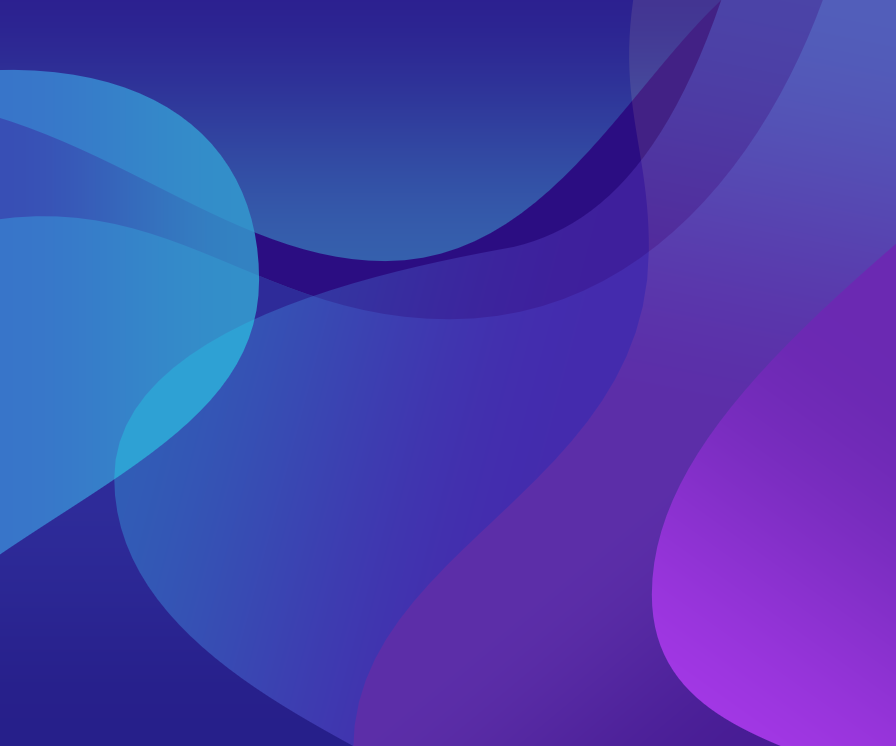
Write a Shadertoy shader that draws this background.

```glsl
// Overlapping translucent waves and blobs in navy, blue, cyan and violet.

// Distance from p to the segment ab
float segmentDistance(vec2 p, vec2 a, vec2 b) {
    vec2 ab = b - a, ap = p - a;
    return length(ap - ab * clamp(dot(ap, ab) / max(dot(ab, ab), 1e-9), 0.0, 1.0));
}

// Follows a cubic Bezier: edge.x keeps the nearest distance,
// edge.y flips sign whenever an upward ray from p crosses the curve
void trace(inout vec2 edge, vec2 p, vec2 a, vec2 b, vec2 c, vec2 d) {
    vec2 last = a;
    for (int i = 1; i <= 24; i++) {
        float t = float(i) / 24.0, s = 1.0 - t;
        vec2 next = s*s*s*a + 3.0*s*s*t*b + 3.0*s*t*t*c + t*t*t*d;
        edge.x = min(edge.x, segmentDistance(p, last, next));
        if ((last.x > p.x) != (next.x > p.x)) {
            float y = mix(last.y, next.y, (p.x - last.x) / (next.x - last.x));
            if (y > p.y) edge.y = -edge.y;
        }
        last = next;
    }
}

// Antialiased coverage of the region below a traced outline
float coverage(vec2 edge) {
    return clamp(0.5 - edge.x * edge.y * iResolution.y, 0.0, 1.0);
}

const vec2 START = vec2(9.0, 1.0);
const vec2 BEYOND = vec2(1.4, 1.6);

float belowUpperWave(vec2 p) {
    vec2 e = START, end = vec2(0.966, 1.0);
    trace(e, p, vec2(-0.01, 0.845), vec2(0.188, 0.786), vec2(0.336, 0.65), vec2(0.516, 0.65));
    trace(e, p, vec2(0.516, 0.65), vec2(0.727, 0.65), vec2(0.836, 0.878), end);
    trace(e, p, end, end, BEYOND, BEYOND);
    return coverage(e);
}

float belowLowerWave(vec2 p) {
    vec2 e = START, end = vec2(1.102, 1.0);
    trace(e, p, vec2(-0.01, 0.705), vec2(0.234, 0.742), vec2(0.352, 0.572), vec2(0.602, 0.572));
    trace(e, p, vec2(0.602, 0.572), vec2(0.867, 0.572), vec2(1.028, 0.797), end);
    trace(e, p, end, end, BEYOND, BEYOND);
    return coverage(e);
}

float blueSheet(vec2 p) {
    vec2 e = START, top = vec2(0.966, 1.0);
    trace(e, p, BEYOND, BEYOND, top, top);
    trace(e, p, top, vec2(0.891, 0.781), vec2(0.797, 0.695), vec2(0.688, 0.669));
    trace(e, p, vec2(0.688, 0.669), vec2(0.516, 0.638), vec2(0.153, 0.563), vec2(0.153, 0.359));
    trace(e, p, vec2(0.153, 0.359), vec2(0.153, 0.172), vec2(0.359, 0.063), vec2(0.482, -0.005));
    return coverage(e);
}

float violetSheet(vec2 p) {
    vec2 e = START, top = vec2(0.848, 1.0);
    trace(e, p, BEYOND, BEYOND, top, top);
    trace(e, p, top, vec2(0.828, 0.859), vec2(0.87, 0.797), vec2(0.869, 0.664));
    trace(e, p, vec2(0.869, 0.664), vec2(0.867, 0.344), vec2(0.473, 0.266), vec2(0.473, -0.005));
    return coverage(e);
}

float magentaBlob(vec2 p) {
    vec2 e = START;
    trace(e, p, vec2(1.25, 0.716), vec2(1.031, 0.531), vec2(0.873, 0.375), vec2(0.873, 0.203));
    trace(e, p, vec2(0.873, 0.203), vec2(0.873, 0.078), vec2(0.969, 0.031), vec2(1.06, -0.006));
    return coverage(e);
}

float cyanBlob(vec2 p) {
    vec2 e = START;
    trace(e, p, vec2(-0.01, 0.906), vec2(0.225, 0.914), vec2(0.347, 0.797), vec2(0.347, 0.625));
    trace(e, p, vec2(0.347, 0.625), vec2(0.347, 0.453), vec2(0.172, 0.375), vec2(-0.01, 0.25));
    return coverage(e);
}

void mainImage(out vec4 fragColor, in vec2 fragCoord) {
    vec2 p = fragCoord / iResolution.xy * vec2(1.2, 1.0);
    float upper = belowUpperWave(p), lower = belowLowerWave(p);
    float band = upper * (1.0 - lower);
    float blue = blueSheet(p), violet = violetSheet(p);

    // Sky above the waves, navy ground and the dark band between them
    vec3 sky = mix(vec3(0.17, 0.12, 0.56), vec3(0.21, 0.38, 0.68), smoothstep(1.04, 0.62, p.y));
    vec3 navy = mix(vec3(0.15, 0.12, 0.54), vec3(0.18, 0.17, 0.60), smoothstep(0.0, 0.35, p.y));
    vec3 color = mix(sky, navy, lower);
    color = mix(color, vec3(0.17, 0.05, 0.51), band);
    color += violet * vec3(0.09, 0.08, 0.01);

    // Blue sheet, turning violet beyond its right edge
    float across = dot(p - vec2(0.2, 0.41), vec2(1.99, -0.53));
    vec3 sheet = mix(vec3(0.19, 0.37, 0.715), vec3(0.265, 0.17, 0.68), smoothstep(-0.2, 1.1, across));
    vec3 dusk = mix(vec3(0.36, 0.18, 0.66), vec3(0.32, 0.37, 0.73), smoothstep(0.42, 1.05, p.y + 0.2 * (p.x - 1.0)));
    dusk = mix(dusk, vec3(0.28, 0.11, 0.58), smoothstep(0.45, 1.05, p.x - 1.2 * p.y));
    sheet = mix(sheet, dusk, violet);
    sheet *= mix(vec3(1.0), vec3(0.92, 0.72, 0.90), band);
    color = mix(color, sheet, blue);

    // Magenta blob, brightest at the lower left
    float glow = dot(p - vec2(0.922, 0.063), vec2(1.21, 1.7));
    vec3 magenta = mix(vec3(0.65, 0.22, 0.91), vec3(0.42, 0.16, 0.70), smoothstep(-0.2, 1.1, glow));
    color = mix(color, magenta, magentaBlob(p));

    // Cyan blob, dimmed by the band and lit where it meets the sheet
    vec3 cyan = mix(vec3(0.22, 0.46, 0.79), vec3(0.20, 0.56, 0.79), smoothstep(0.0, 0.33, p.x));
    vec3 dimmed = mix(vec3(0.22, 0.31, 0.71), vec3(0.20, 0.51, 0.76), smoothstep(0.0, 0.34, p.x));
    cyan = mix(cyan, dimmed, band);
    cyan = mix(cyan, vec3(0.18, 0.63, 0.83), blue);
    color = mix(color, cyan, cyanBlob(p));

    fragColor = vec4(color, 1.0);
}
```
